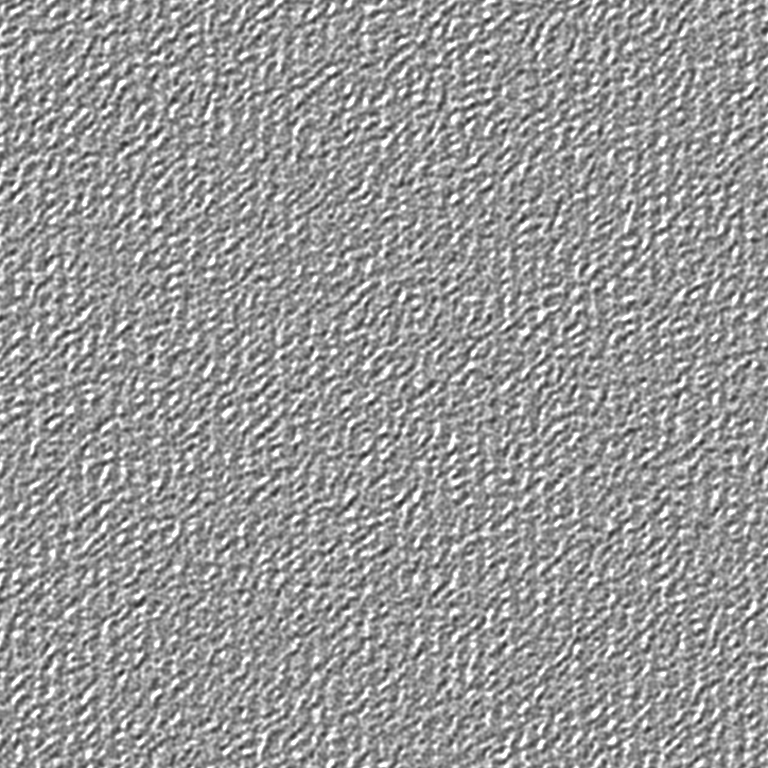
This texture is drawn by a Shadertoy shader. Its source:

```glsl
// Grey knitted cloth: embossed diagonal streaks broken up by faint upright columns.
#define BASE_TONE 0.588
#define STREAK_FREQ vec2(56.0, 118.0)
#define STREAK_ANGLE 0.75
#define STREAK_CONTRAST 0.37
#define GRAIN_FREQ 158.0
#define GRAIN_CONTRAST 0.27
#define EMBOSS_REACH 0.0034
#define COLUMN_COUNT 44.0
#define COLUMN_CONTRAST 0.06
#define ROW_COUNT 54.0
#define TWILL_CONTRAST 0.08
#define HIGHLIGHT_SKEW 0.5

const float TAU = 6.2831853;

float hash(vec2 cell) {
    vec3 q = fract(cell.xyx * vec3(0.1031, 0.1030, 0.0973));
    q += dot(q, q.yzx + 33.33);
    return fract((q.x + q.y) * q.z);
}

// Slope of a random unit gradient, seen from one corner of a cell
float corner(vec2 cell, vec2 offset) {
    float angle = TAU * hash(cell);
    return dot(vec2(cos(angle), sin(angle)), offset);
}

float gradientNoise(vec2 p) {
    vec2 cell = floor(p);
    vec2 f = p - cell;
    vec2 fade = f * f * f * (f * (f * 6.0 - 15.0) + 10.0);
    vec2 e = vec2(1.0, 0.0);
    float low = mix(corner(cell, f), corner(cell + e, f - e), fade.x);
    float high = mix(corner(cell + e.yx, f - e.yx), corner(cell + 1.0, f - 1.0), fade.x);
    return mix(low, high, fade.y);
}

// Yarn height: streaks along the rising diagonal plus rounder fibres
float yarnHeight(vec2 uv, vec2 along, vec2 across) {
    vec2 streakPos = vec2(dot(uv, along), dot(uv, across));
    float streak = gradientNoise(streakPos * STREAK_FREQ + 200.0);
    float fibre = gradientNoise(uv * STREAK_FREQ.y + 300.0);
    return streak + 0.5 * fibre;
}

void mainImage(out vec4 fragColor, in vec2 fragCoord) {
    vec2 uv = fragCoord / iResolution.y;
    vec2 along = vec2(cos(STREAK_ANGLE), sin(STREAK_ANGLE));
    vec2 across = vec2(-along.y, along.x);

    // Slightly wavering knit columns and the twill that crosses them
    float waver = gradientNoise(uv * 38.0 + 71.0);
    float column = cos(TAU * (uv.x * COLUMN_COUNT + 0.2 * waver));
    float twill = cos(TAU * (uv.x * COLUMN_COUNT - uv.y * ROW_COUNT + 0.8 * waver));

    // Side light across the streaks keeps the cloth even at large scale
    vec2 reach = across * EMBOSS_REACH;
    float emboss = yarnHeight(uv - reach, along, across)
                 - yarnHeight(uv + reach, along, across);
    float grain = gradientNoise(uv * GRAIN_FREQ + 400.0);
    float relief = STREAK_CONTRAST * emboss * (1.0 + 0.35 * column)
                 + GRAIN_CONTRAST * grain
                 + TWILL_CONTRAST * twill
                 + COLUMN_CONTRAST * column;

    // Brighten the crests a little more than the hollows darken
    float tone = BASE_TONE + relief + HIGHLIGHT_SKEW * relief * relief;
    fragColor = vec4(vec3(clamp(tone, 0.0, 1.0)), 1.0);
}
```
